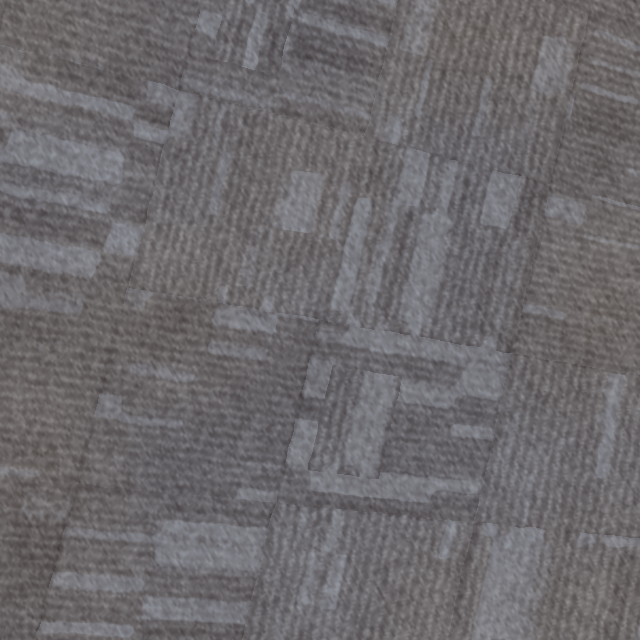
A three.js fragment shader for this texture:

```glsl
// Worn grey carpet tiles laid on a tilted grid, about three and a half across and down.
// Each tile is ribbed with twenty yarn rows, across or upright, broken by pale and dark
// streaks; value noise gives the fibres, the wear and the slow warm-to-cool drift.

varying vec2 vUv;

const float TAU = 6.2831853;

float hash(vec2 p) {
  vec3 q = fract(p.xyx * 0.1031);
  q += dot(q, q.yzx + 33.33);
  return fract((q.x + q.y) * q.z);
}

float noise(vec2 p) {
  vec2 i = floor(p);
  vec2 f = fract(p);
  f = f * f * (3.0 - 2.0 * f);
  return mix(mix(hash(i), hash(i + vec2(1.0, 0.0)), f.x),
             mix(hash(i + vec2(0.0, 1.0)), hash(i + vec2(1.0, 1.0)), f.x), f.y);
}

// Canvas to tile units: a tilted grid with a slight bilinear perspective
vec2 toTiles(vec2 p) {
  mat2 tilt = mat2(3.198, -0.581, 0.783, 3.354);
  vec2 bend = vec2(0.010, -0.022);
  vec2 a = tilt * p;
  for (int i = 0; i < 3; i++) a = tilt * (p - bend * a.x * a.y);
  return a;
}

// 1 for the given tile key, 0 for the others
float isKey(float key, float k) {
  return 1.0 - step(0.5, abs(key - k));
}

void main() {
  vec2 p = vec2(vUv.x - 0.5, 0.5 - vUv.y);
  vec2 wobble = vec2(noise(p * 45.0 + 70.0), noise(p * 45.0 + 130.0)) - 0.5;
  vec2 grid = toTiles(p) + 0.014 * wobble;
  vec2 tile = floor(grid);
  vec2 f = fract(grid);

  // The key sets the rib direction and how streaky a tile is
  float key = mod(tile.x + 4.0 * tile.y, 9.0);
  float upright = isKey(key, 1.0) + isKey(key, 4.0) + isKey(key, 5.0);
  float streaky = isKey(key, 0.0) + isKey(key, 3.0) + isKey(key, 5.0);

  // Some tiles hold an inset panel of turned ribs
  vec2 inset = step(abs(f - vec2(0.30, 0.52)), vec2(0.18, 0.29));
  float panel = inset.x * inset.y * isKey(key, 0.0);
  upright = mix(upright, 1.0 - upright, panel);

  // Ribs: x runs across the yarn rows, y along them
  vec2 rib = upright > 0.5 ? f : f.yx;
  float row = rib.x * 20.0;
  float ridge = 0.5 + 0.5 * cos(TAU * (row + 0.25 * (noise(p * 110.0) - 0.5)));
  ridge = pow(ridge, 1.3);
  float twist = 0.5 + 0.5 * sin(TAU * (rib.y * 32.0 + row * 0.45 + noise(p * 60.0)));
  float yarn = ridge * (0.6 + 0.4 * twist) * mix(0.78, 1.0, upright);

  // Streaks: bands a few rows wide, cut into lengths along the rows
  float run = rib.y * mix(3.0, 1.6, streaky) + 5.0 * hash(tile + 41.0);
  run = floor(run) + smoothstep(0.42, 0.58, fract(run));
  float seed = 37.0 * hash(tile + 7.0 + 19.0 * panel);
  float band = noise(vec2(row * 0.62 + floor(seed) * 23.0, run + floor(seed * 5.0)));
  float frayed = band + 0.10 * (noise(p * 170.0) - 0.5);
  float cut = mix(0.79, 0.55, streaky);
  float pale = smoothstep(cut, cut + 0.15, frayed);
  float dark = smoothstep(0.30, 0.12, frayed) * mix(0.35, 1.0, streaky);

  // Fibres: slanted fine grain and softer tufts
  vec2 slant = mat2(0.87, 0.50, -0.50, 0.87) * p;
  float grain = 0.34 * (noise(slant * vec2(260.0, 150.0) + 300.0) - 0.5)
              + 0.26 * (noise(slant * vec2(130.0, 95.0) + 90.0) - 0.5);
  float wear = 0.16 * (noise(p * 9.0 + 20.0) - 0.5)
             + 0.10 * (hash(tile + 3.0) - 0.5);

  // Seams, uneven in depth
  vec2 edge = min(f, 1.0 - f);
  float seam = max(1.0 - smoothstep(0.004, 0.022, edge.x),
                   0.7 * (1.0 - smoothstep(0.004, 0.020, edge.y)));
  seam *= 0.35 + 0.65 * noise(p * 14.0 + 50.0);

  // Shade and colour
  float shade = 0.35 + 0.30 * yarn * (1.0 - 0.55 * pale);
  shade += 0.33 * pale - 0.14 * dark + grain + wear - 0.22 * seam;
  vec3 colour = mix(vec3(0.295, 0.275, 0.280), vec3(0.565, 0.565, 0.575),
                    clamp(shade, -0.1, 1.15));

  // Warm soiling against cooler pale yarn
  float cool = clamp(noise(p * 4.5 + 11.0) + 0.5 * pale, 0.0, 1.0);
  colour *= mix(vec3(1.025, 0.995, 0.965), vec3(0.980, 0.995, 1.030), cool);

  gl_FragColor = vec4(colour, 1.0);
}
```
